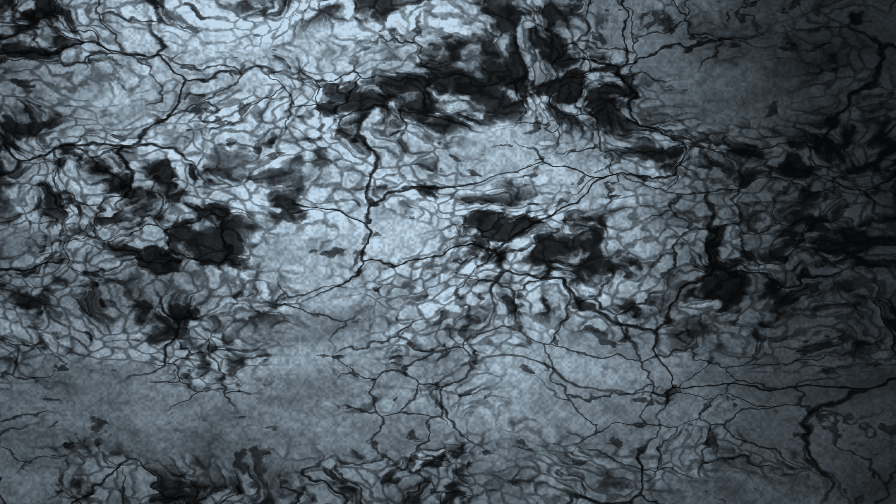
Reproduce this texture procedurally as a Shadertoy shader.

```glsl
float hash(vec2 p) {
    return fract(sin(dot(p, vec2(127.1, 311.7))) * 43758.5453);
}

vec2 cellPoint(vec2 cell) {
    return 0.1 + 0.8 * vec2(hash(cell), hash(cell + 57.3));
}

float noise(vec2 p) {
    vec2 i = floor(p), f = fract(p);
    f = f * f * (3.0 - 2.0 * f);
    return mix(mix(hash(i), hash(i + vec2(1, 0)), f.x),
               mix(hash(i + vec2(0, 1)), hash(i + vec2(1, 1)), f.x), f.y);
}

float fbm(vec2 p) {
    float sum = 0.0, amplitude = 0.5;
    for (int i = 0; i < 5; i++) {
        sum += amplitude * noise(p);
        p = mat2(1.6, 1.2, -1.2, 1.6) * p + 11.7;
        amplitude *= 0.52;
    }
    return sum;
}

// Distance to the nearest border between Voronoi cells
float crackDistance(vec2 p) {
    vec2 cell = floor(p), f = fract(p), nearest = vec2(0);
    float best = 8.0;
    for (int y = -1; y <= 1; y++)
    for (int x = -1; x <= 1; x++) {
        vec2 o = vec2(x, y);
        vec2 r = o + cellPoint(cell + o) - f;
        if (dot(r, r) < best) { best = dot(r, r); nearest = r; }
    }
    float edge = 8.0;
    for (int y = -2; y <= 2; y++)
    for (int x = -2; x <= 2; x++) {
        vec2 o = vec2(x, y);
        vec2 r = o + cellPoint(cell + o) - f;
        vec2 d = r - nearest;
        if (dot(d, d) > 0.0001) edge = min(edge, dot(0.5 * (r + nearest), normalize(d)));
    }
    return edge;
}

float crackLine(vec2 p, float scale, float width) {
    return 1.0 - smoothstep(width * 0.3, width + 0.003, crackDistance(p * scale) / scale);
}

void mainImage(out vec4 fragColor, in vec2 fragCoord) {
    vec2 p = fragCoord / iResolution.y;

    // Foreshortened ground with ragged warping
    vec2 ground = p * vec2(1.0, 1.5);
    vec2 warp = vec2(fbm(ground * 4.0), fbm(ground * 4.0 + 31.0)) - 0.5;
    vec2 ragged = vec2(fbm(ground * 22.0 + 5.0), fbm(ground * 22.0 + 63.0)) - 0.5;
    vec2 g = ground + 0.22 * warp + 0.035 * ragged;

    // Pool of light, upper left, fading into dark corners
    vec2 fromLight = (p - vec2(0.62, 0.84)) * mat2(0.9, -0.35, 0.45, 1.15);
    float light = 0.29 + 0.47 * exp(-1.7 * dot(fromLight, fromLight));
    light += 0.12 * exp(-5.0 * dot(p - vec2(1.0, 0.45), p - vec2(1.0, 0.45)));
    light *= 1.0 - 0.55 * smoothstep(1.1, 1.85, p.x + 0.3 * (p.y - 0.5));

    // Soft swells lit from above
    vec2 swell = ground + 0.15 * warp;
    float slope = fbm(swell * 3.2) - fbm((swell + vec2(-0.025, 0.06)) * 3.2);
    float mottle = fbm(g * 9.0 + 17.0) - 0.5;
    float value = light * (1.08 + 1.1 * slope + 0.55 * mottle);

    // Crumbled patches with dark pits and small pale plates
    float patches = fbm(ground * vec2(2.5, 3.0) + vec2(4.3, 8.1)) + 0.25 * mottle;
    float rough = smoothstep(0.46, 0.64, patches);
    float core = smoothstep(0.56, 0.72, patches);
    float crumb = fbm(g * 24.0);
    float pits = rough * (1.0 - smoothstep(0.32, 0.52, crumb - 0.1 * core));
    float specks = 1.0 - smoothstep(0.22, 0.31, fbm(g * 26.0 + 40.0));
    float plates = crackLine(g, 26.0, 0.004) * smoothstep(0.4, 0.56, patches);
    value *= 1.0 - 0.22 * core;
    value *= 1.0 + rough * 0.9 * (crumb - 0.45);
    value *= 1.0 - 0.72 * pits;
    value *= 1.0 - 0.55 * specks;
    value *= 1.0 - 0.4 * plates;

    // Long cracks of uneven width, then finer branches
    float opening = noise(g * 7.0 + 3.0);
    float longCrack = crackLine(g, 3.0, 0.001 + 0.007 * opening * opening);
    float branch = crackLine(g + 0.02 * ragged, 8.5, 0.0005 + 0.003 * opening);
    longCrack *= smoothstep(0.2, 0.5, noise(ground * 4.0 + 21.0));
    branch *= smoothstep(0.38, 0.62, noise(ground * 5.0 + 9.0));
    value *= 1.0 - 0.75 * longCrack;
    value *= 1.0 - 0.58 * branch;

    // Sandy grain
    value *= 1.0 + 0.3 * (noise(p * 210.0) - 0.5) + 0.2 * (noise(p * 95.0 + 6.0) - 0.5);

    value = clamp(value, 0.035, 0.92);
    vec3 slate = vec3(0.815, 0.92, 1.0);
    fragColor = vec4(value * slate, 1.0);
}
```
